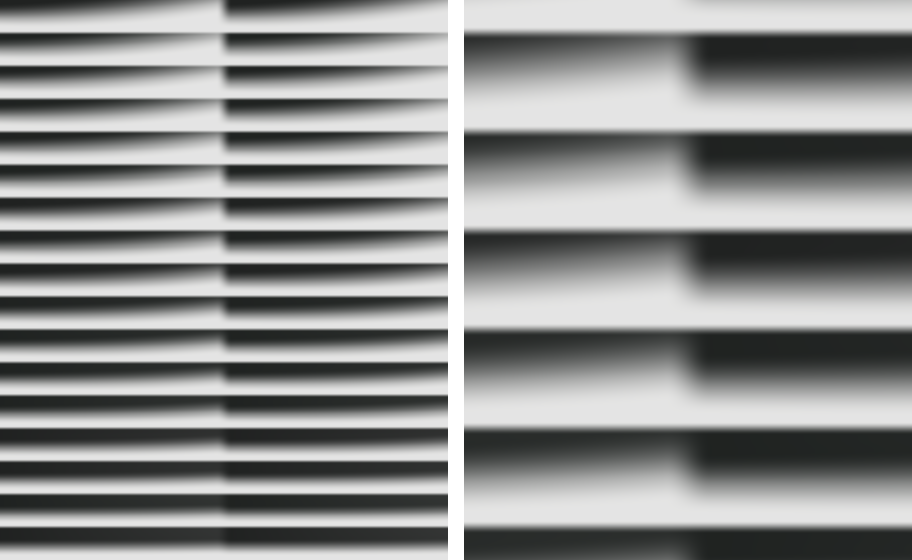
Left: the whole. Right: its middle third, enlarged.
Reproduce this pattern procedurally as a WebGL 1 fragment shader.

```glsl
precision highp float;
// Two columns of seventeen soft slats, each fading from dark to light, with a lift that flattens row by row.

uniform vec2 u_resolution;

const vec2 CELLS = vec2(2.0, 17.0);
const vec2 SEAM_SOFTNESS = vec2(0.034, 0.065); // half widths, in cells
const vec3 DARK = vec3(0.125, 0.130, 0.128);
const vec3 LIGHT = vec3(0.895, 0.895, 0.893);

float hash(vec2 p) {
  return fract(sin(dot(p, vec2(12.9898, 78.233))) * 43758.5453);
}

// Smooth one-dimensional noise, different for each seed.
float streakNoise(float x, float seed) {
  float i = floor(x);
  float f = fract(x);
  return mix(hash(vec2(i, seed)), hash(vec2(i + 1.0, seed)), f * f * (3.0 - 2.0 * f));
}

// Colour of one slat; local runs from 0 to 1 rightwards and downwards.
vec3 slatColor(vec2 cell, vec2 local) {
  float descent = cell.y / (CELLS.y - 1.0);
  float steep = 1.0 - descent;

  // The fade rises towards the right, most strongly in the upper rows.
  float lift = (0.03 + 0.62 * pow(steep, 1.25)) * pow(local.x, mix(2.0, 3.5, descent));
  float center = mix(0.47, 0.62, descent) - lift;
  float halfWidth = mix(0.36, 0.26, descent) + 0.24 * local.x * steep;
  float tone = smoothstep(center - halfWidth, center + halfWidth, local.y);

  // Lower slats pale slightly towards their right end.
  tone += 0.10 * local.x * descent * (1.0 - tone);

  // Faint slanted streaks inside the fade.
  float streak = streakNoise((local.y + 0.3 * lift) * 9.0, cell.y) - 0.5;
  tone += 0.16 * streak * tone * (1.0 - tone);

  // Slight green tint that varies between rows.
  vec3 rowTint = vec3(-0.004, 0.006, 0.0) * hash(vec2(cell.y, 3.0)) * (1.0 - tone);
  return mix(DARK, LIGHT, tone) + rowTint;
}

// Slat colour at a grid position, held at the slat's own borders.
vec3 slatAt(vec2 cell, vec2 grid) {
  return slatColor(cell, clamp(grid - cell, 0.0, 1.0));
}

void main() {
  vec2 uv = gl_FragCoord.xy / u_resolution;
  vec2 grid = vec2(uv.x, 1.0 - uv.y) * CELLS;

  // Blend the four slats that meet at the nearest inner corner.
  vec2 corner = clamp(floor(grid + 0.5), vec2(1.0), CELLS - 1.0);
  vec2 blend = smoothstep(-SEAM_SOFTNESS, SEAM_SOFTNESS, grid - corner);
  vec3 upper = mix(slatAt(corner - 1.0, grid), slatAt(corner - vec2(0.0, 1.0), grid), blend.x);
  vec3 lower = mix(slatAt(corner - vec2(1.0, 0.0), grid), slatAt(corner, grid), blend.x);

  gl_FragColor = vec4(mix(upper, lower, blend.y), 1.0);
}
```
